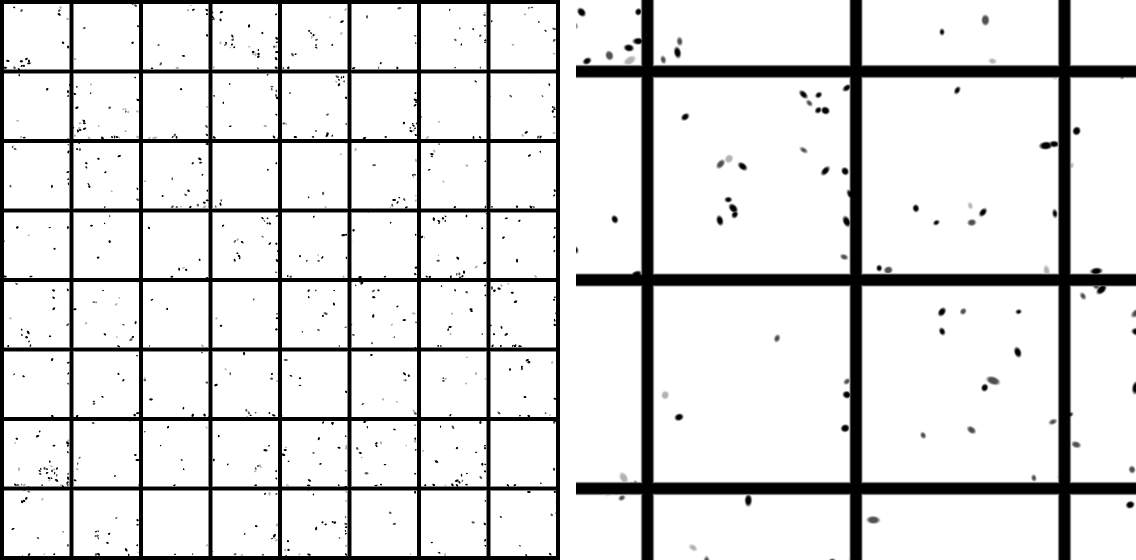
Left, the full canvas; right, a detail of the centre.
This pattern is drawn by a three.js fragment shader. Its source:

```glsl
// Black square grid on white, flecked with worn ink specks that gather at the lower and right tile edges.
#define TILES 8.0
#define LINE_WIDTH 0.0071
#define GRAINS 30.0        // possible speck sites across one tile
#define SPECK_RATE 0.0055  // chance of a lone speck per site
#define CLUMP_RATE 0.17    // chance of a speck per site inside a clump
#define CLUMP_SHARE 0.035  // share of blocks that hold a clump
#define EDGE_RATE 0.075    // extra chance beside the right and lower lines
#define SPECK_SIZE 0.0019
#define SOFTNESS 0.0009
#define GREY 0.31
#define PAPER vec3(1.0)
#define INK vec3(0.0)

varying vec2 vUv;

float hash(vec2 p, float seed) {
  vec3 q = fract(vec3(p.xyx + seed * 17.31) * 0.1031);
  q += dot(q, q.yzx + 33.33);
  return fract((q.x + q.y) * q.z);
}

// Chance that a site carries a speck
float speckChance(vec2 site) {
  vec2 tile = floor((site + 0.5) / GRAINS);
  vec2 local = site - tile * GRAINS;
  float wear = mix(0.35, 1.65, hash(tile, 1.0));
  float clump = step(hash(floor(site / 4.0), 2.0), CLUMP_SHARE);
  float rightEdge = 1.0 - step(0.5, abs(local.x - (GRAINS - 2.0)));
  float lowerEdge = 1.0 - step(0.5, abs(local.y - 1.0));
  return wear * (SPECK_RATE + CLUMP_RATE * clump + EDGE_RATE * max(rightEdge, lowerEdge));
}

// Soft, tilted oval fleck; offset is in canvas units
float speckMask(vec2 offset, vec2 site) {
  float angle = 3.14159 * hash(site, 3.0);
  float c = cos(angle);
  float s = sin(angle);
  vec2 p = vec2(c * offset.x + s * offset.y, c * offset.y - s * offset.x);
  float size = SPECK_SIZE * mix(0.65, 1.2, hash(site, 4.0));
  vec2 radii = size * vec2(mix(1.0, 1.6, hash(site, 5.0)), 0.9);
  float edge = (length(p / radii) - 1.0) * radii.y;
  return 1.0 - smoothstep(-SOFTNESS, SOFTNESS, edge);
}

// Most flecks are solid, some grey, a few nearly faded away
float speckInk(vec2 site) {
  float fade = hash(site, 6.0);
  return fade < 0.6 ? 1.0 : (fade < 0.82 ? 1.0 - GREY : 0.3);
}

float specks(vec2 grid, float pitch) {
  vec2 grain = grid * GRAINS;
  float ink = 0.0;
  for (int y = -1; y <= 1; y++) {
    for (int x = -1; x <= 1; x++) {
      vec2 site = floor(grain) + vec2(float(x), float(y));
      if (hash(site, 7.0) < speckChance(site)) {
        vec2 jitter = 0.5 * (vec2(hash(site, 8.0), hash(site, 9.0)) - 0.5);
        vec2 offset = (grain - site - 0.5 - jitter) * pitch / GRAINS;
        ink = max(ink, speckMask(offset, site) * speckInk(site));
      }
    }
  }
  return ink;
}

float gridLines(vec2 grid, float pitch) {
  vec2 away = abs(fract(grid + 0.5) - 0.5) * pitch;
  float edge = min(away.x, away.y) - 0.5 * LINE_WIDTH;
  return 1.0 - smoothstep(-SOFTNESS, SOFTNESS, edge);
}

void main() {
  // Inset by half a line so the outer border keeps its full width
  float pitch = (1.0 - LINE_WIDTH) / TILES;
  vec2 grid = (vUv - 0.5 * LINE_WIDTH) / pitch;
  float ink = max(gridLines(grid, pitch), specks(grid, pitch));
  gl_FragColor = vec4(mix(PAPER, INK, ink), 1.0);
}
```
